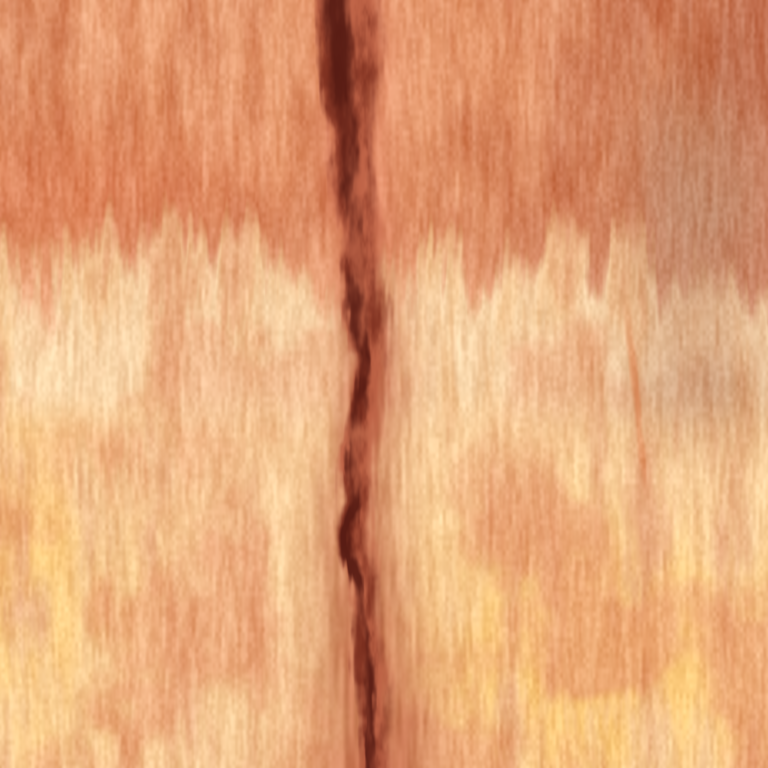
A WebGL 1 fragment shader for this texture:

```glsl
precision highp float;
uniform vec2 u_resolution;

float hash(vec2 p) {
  vec3 q = fract(vec3(p.xyx) * 0.1031);
  q += dot(q, q.yzx + 33.33);
  return fract((q.x + q.y) * q.z);
}

float noise(vec2 p) {
  vec2 i = floor(p), f = fract(p);
  f = f * f * (3.0 - 2.0 * f);
  return mix(mix(hash(i), hash(i + vec2(1, 0)), f.x),
             mix(hash(i + vec2(0, 1)), hash(i + vec2(1, 1)), f.x), f.y);
}

float fbm(vec2 p) {
  float sum = 0.0, gain = 0.533;
  for (int i = 0; i < 4; i++) {
    sum += gain * noise(p);
    p = p * 2.03 + 17.3;
    gain *= 0.5;
  }
  return sum;
}

// Soft elliptical patch, 1 at its centre
float patchMask(vec2 p, vec2 centre, vec2 radius) {
  vec2 d = (p - centre) / radius;
  return exp(-dot(d, d));
}

// Horizontal position of the fissure at height y
float fissureX(float y) {
  float x = mix(0.483, 0.457, smoothstep(0.05, 0.37, y));
  x = mix(x, 0.477, smoothstep(0.37, 0.5, y));
  return mix(x, 0.450, smoothstep(0.53, 0.87, y));
}

void main() {
  vec2 uv = gl_FragCoord.xy / u_resolution;
  vec2 warped = uv + vec2(0.012 * (fbm(uv * vec2(5.0, 4.0)) - 0.5), 0.0);
  float broad = fbm(warped * vec2(9.0, 3.5) + 4.0);
  float cloud = fbm(uv * vec2(7.0, 6.0) + 31.0);
  float streak = fbm(warped * vec2(36.0, 6.0) + 9.0);
  float fibre = noise(warped * vec2(150.0, 16.0));
  float hair = noise(warped * vec2(230.0, 34.0) + 5.0);
  float speck = noise(uv * vec2(230.0, 150.0));

  // Lower wood: pale peach with yellow and pink washes
  vec3 color = mix(vec3(0.93, 0.70, 0.53), vec3(0.97, 0.80, 0.60),
                   smoothstep(0.25, 0.52, broad * 0.5 + streak * 0.5));
  float yellow = patchMask(uv, vec2(0.78, 0.12), vec2(0.25, 0.19))
               + 0.7 * patchMask(uv, vec2(0.02, 0.25), vec2(0.16, 0.28));
  yellow *= smoothstep(0.3, 0.65, streak * 0.5 + cloud * 0.5);
  color = mix(color, vec3(0.98, 0.77, 0.43), clamp(yellow * 1.15, 0.0, 0.8));
  float blush = smoothstep(0.52, 0.7, cloud) * smoothstep(0.5, 0.3, uv.y)
              + patchMask(uv, vec2(0.18, 0.40), vec2(0.13, 0.06)) * smoothstep(0.3, 0.6, streak);
  color = mix(color, vec3(0.91, 0.62, 0.45), clamp(blush * 0.7, 0.0, 0.75));

  // Pale brushed band
  float band = smoothstep(0.43, 0.51, uv.y + 0.06 * (streak - 0.5)) * smoothstep(0.74, 0.60, uv.y);
  color = mix(color, vec3(0.97, 0.83, 0.66), band * smoothstep(0.3, 0.55, streak) * 0.85);
  color = mix(color, vec3(0.92, 0.66, 0.49), band * smoothstep(0.5, 0.66, cloud) * 0.6);

  // Upper orange wood with a ragged lower edge
  float edge = uv.y - 0.66 + 0.22 * (streak - 0.5) + 0.10 * (broad - 0.5) + 0.06 * (fibre - 0.5);
  vec3 orange = mix(vec3(0.77, 0.42, 0.28), vec3(0.91, 0.61, 0.44),
                    smoothstep(0.28, 0.68, broad * 0.4 + streak * 0.25 + cloud * 0.35));
  orange = mix(orange, vec3(0.87, 0.48, 0.32), 0.6 * patchMask(uv, vec2(0.10, 0.75), vec2(0.24, 0.09)));
  orange = mix(orange, vec3(0.72, 0.38, 0.27), 0.65 * smoothstep(0.6, 1.0, uv.x) * smoothstep(0.3, 0.6, streak));
  color = mix(color, orange, smoothstep(-0.04, 0.045, edge) * 0.95);

  // Dull grey-brown stain on the right
  float stain = patchMask(uv, vec2(0.91, 0.71), vec2(0.09, 0.20))
              + 0.5 * patchMask(uv, vec2(0.92, 0.49), vec2(0.11, 0.06));
  color = mix(color, vec3(0.75, 0.54, 0.42), clamp(stain * (0.5 + 0.7 * cloud), 0.0, 0.85));

  // Thin slanted scratch beside the stain
  float scratch = abs(uv.x - 0.832 + 0.10 * (uv.y - 0.45) + 0.004 * (hair - 0.5));
  color = mix(color, vec3(0.87, 0.51, 0.31), 0.5 * smoothstep(0.008, 0.001, scratch)
              * smoothstep(0.35, 0.41, uv.y) * smoothstep(0.64, 0.52, uv.y));

  // Fibres and fine grain
  color += (streak - 0.5) * vec3(0.06, 0.11, 0.12);
  color += (fibre - 0.5) * vec3(0.045, 0.08, 0.09);
  color += (hair - 0.5) * vec3(0.05, 0.075, 0.085);
  color += (speck - 0.5) * vec3(0.05, 0.06, 0.07);

  // Warm shoulders around the fissure
  float ragged = 0.022 * (fbm(uv * vec2(22.0, 17.0) + 60.0) - 0.5) + 0.006 * (hair - 0.5);
  float across = uv.x - fissureX(uv.y) + ragged;
  float low = smoothstep(0.42, 0.15, uv.y);
  float reach = across < 0.0 ? 0.030 + 0.034 * low : 0.050 + 0.022 * low;
  float shoulder = exp(-across * across / (reach * reach));
  vec3 warm = mix(vec3(0.76, 0.42, 0.29), vec3(0.88, 0.50, 0.38), smoothstep(0.5, 0.8, uv.y));
  color = mix(color, warm + 0.16 * (fibre - 0.5), shoulder * (0.45 + 0.8 * streak));

  // Mottled reddish walls, crisp on the left and soft on the right
  float halfWidth = 0.015 + 0.006 * smoothstep(0.45, 0.65, uv.y) + 0.013 * smoothstep(0.72, 0.98, uv.y);
  float soft = across < 0.0 ? 0.007 : 0.019;
  float wall = smoothstep(halfWidth + soft, halfWidth - 0.006, abs(across));
  float mottle = fbm(uv * vec2(45.0, 17.0) + 12.0);
  vec3 red = mix(vec3(0.48, 0.17, 0.11), vec3(0.74, 0.38, 0.27), smoothstep(0.25, 0.7, mottle));
  color = mix(color, red, wall * 0.9);

  // Broken dark core that drifts between the walls
  float drift = 0.014 * (noise(vec2(uv.y * 8.0, 21.0)) - 0.5);
  float core = smoothstep(halfWidth * 0.75, halfWidth * 0.2, abs(across + drift + 0.002));
  float broken = smoothstep(0.28, 0.58, fbm(uv * vec2(30.0, 10.0) + 44.0));
  color = mix(color, vec3(0.33, 0.10, 0.07), core * (0.15 + 0.75 * broken));

  // Lighter bridge across the fissure
  float bridge = patchMask(uv + vec2(0.0, ragged), vec2(0.472, 0.437), vec2(0.024, 0.012));
  color = mix(color, vec3(0.75, 0.41, 0.29), bridge * (0.4 + 0.7 * mottle));

  gl_FragColor = vec4(clamp(color, 0.0, 1.0), 1.0);
}
```
